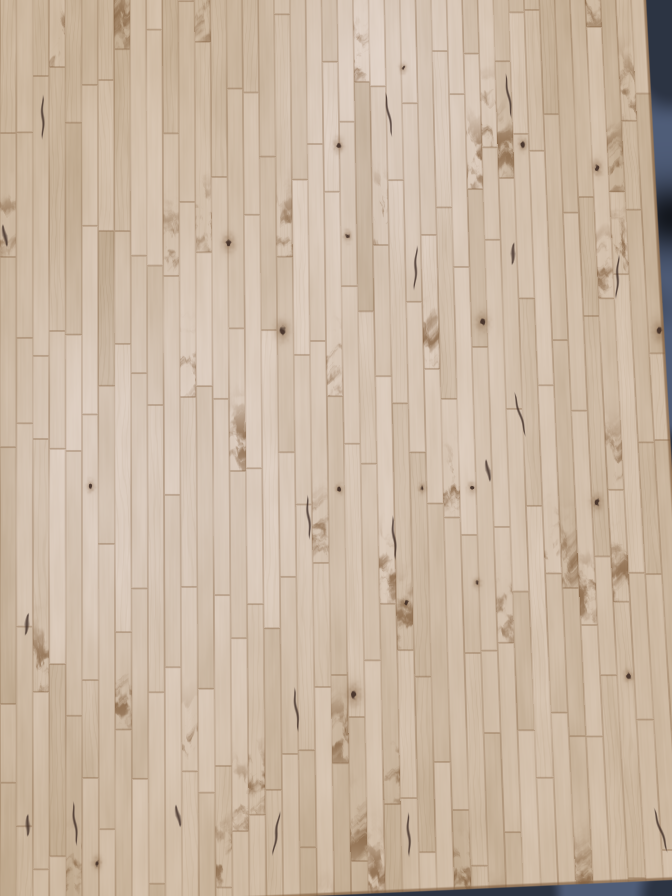
A Shadertoy shader for this texture:

```glsl
// Pale maple butcher-block table top: narrow staves, grain, knots, and a dark floor past its edge.

const float STAVES = 41.0;
const float BOARD_LENGTH = 0.28;
const vec3 TAN = vec3(0.73, 0.65, 0.56);
const vec3 MAPLE = vec3(0.81, 0.74, 0.67);
const vec3 CREAM = vec3(0.87, 0.81, 0.76);
const vec3 BROWN = vec3(0.50, 0.36, 0.23);
const vec3 KNOT = vec3(0.20, 0.13, 0.11);
const vec3 FLOOR_BLUE = vec3(0.23, 0.27, 0.35);

float hash(vec2 p) {
    vec3 q = fract(vec3(p.xyx) * vec3(0.1031, 0.1030, 0.0973));
    q += dot(q, q.yzx + 33.33);
    return fract((q.x + q.y) * q.z);
}

float noise(vec2 p) {
    vec2 i = floor(p), f = fract(p);
    f = f * f * (3.0 - 2.0 * f);
    return mix(mix(hash(i), hash(i + vec2(1, 0)), f.x),
               mix(hash(i + vec2(0, 1)), hash(i + vec2(1, 1)), f.x), f.y);
}

float fbm(vec2 p) {
    float sum = 0.0, amp = 0.5;
    for (int i = 0; i < 4; i++) {
        sum += amp * noise(p);
        p = p * 2.03 + 17.0;
        amp *= 0.5;
    }
    return sum;
}

float glow(vec2 p, vec2 centre, vec2 radius) {
    vec2 d = (p - centre) / radius;
    return exp(-dot(d, d));
}

// Tone 0 is tan, 1 is maple, 2 is cream
vec3 woodColor(float tone) {
    return tone < 1.0 ? mix(TAN, MAPLE, max(tone, -0.7)) : mix(MAPLE, CREAM, min(tone - 1.0, 1.7));
}

float jointAt(float column, float index) {
    return index + 0.65 * hash(vec2(column, index) + 31.0);
}

// Returns board index, distance above its lower end and below its upper end
vec3 boardSpan(float column, float y) {
    float t = y / BOARD_LENGTH + 20.0 + 9.0 * hash(vec2(column, 5.0));
    float index = floor(t);
    if (t < jointAt(column, index)) index -= 1.0;
    return vec3(index, (t - jointAt(column, index)) * BOARD_LENGTH,
                (jointAt(column, index + 1.0) - t) * BOARD_LENGTH);
}

// One random mark per cell: offset from its centre, a random value, and presence
vec4 scatter(vec2 p, vec2 cell, float seed, float chance) {
    vec2 id = floor(p / cell) + seed;
    vec2 centre = 0.3 + 0.4 * vec2(hash(id + 3.1), hash(id + 8.7));
    return vec4((fract(p / cell) - centre) * cell, hash(id + 14.3), step(hash(id + 21.9), chance));
}

float crack(vec4 mark, float halfLength, float width, float px) {
    float slant = (mark.z - 0.5) * 0.5;
    float along = clamp(1.0 - abs(mark.y) / halfLength, 0.0, 1.0);
    float across = abs(mark.x - slant * mark.y + 0.001 * sin(mark.y * 160.0));
    return mark.w * (1.0 - smoothstep(0.0, width * along + px, across)) * smoothstep(0.0, 0.3, along);
}

vec3 tableTop(vec2 p, vec2 wood, float px) {
    float lane = wood.x * STAVES;
    float column = floor(lane);
    vec3 span = boardSpan(column, wood.y);
    vec2 id = vec2(column, span.x);
    float r = hash(id), accent = hash(id + 57.0);

    // Lamp reflections and tone of each board
    float light = 1.0 * glow(p, vec2(0.20, 0.62), vec2(0.27, 0.38))
                + 1.0 * glow(p, vec2(0.57, 1.22), vec2(0.17, 0.30))
                + 0.55 * glow(p, vec2(0.68, 0.65), vec2(0.35, 0.55));
    float tone = 0.72 + light + (r - 0.5) * 0.85 - 0.75 * smoothstep(0.86, 1.0, accent);

    // Fine fibres, soft clouds, and arched growth rings in some boards
    vec2 g = wood + vec2(r * 7.0, r * 31.0);
    float cloud = fbm(g * vec2(45.0, 11.0));
    tone += (noise(g * vec2(420.0, 14.0)) - 0.5) * 0.22 + (cloud - 0.47) * 0.75;
    float rings = sin(g.x * 900.0 + 26.0 * fbm(g * vec2(22.0, 5.0)));
    tone -= 0.22 * smoothstep(0.3, 1.0, rings) * step(0.72, hash(id + 71.0));
    vec3 color = woodColor(tone);
    color -= vec3(0.0, 0.012, 0.035) * (1.0 - min(light, 1.0));

    // Brown figured patches near board ends
    float figured = step(0.80, hash(id + 93.0));
    float patchArea = exp(-pow((span.y - 0.04) / 0.05, 2.0));
    float curl = fbm(g * vec2(55.0, 50.0) + 2.0 * cloud);
    color = mix(color, BROWN, 0.75 * figured * patchArea * smoothstep(0.40, 0.72, curl));

    // Glue lines and butt joints
    float side = min(fract(lane), 1.0 - fract(lane)) / STAVES;
    float end = min(span.y, span.z);
    float seam = 1.0 - smoothstep(0.0004, 0.0008 + px, side);
    float butt = 1.0 - smoothstep(0.0004, 0.0008 + px, end);
    float seamStrength = 0.10 + 0.28 * noise(vec2(floor(lane + 0.5) * 3.7, wood.y * 7.0));
    color = mix(color, BROWN, max(seam * seamStrength, butt * 0.35));

    // Small knots with stained halos, then dark bark cracks
    vec4 knot = scatter(wood, vec2(0.095, 0.13), 11.0, 0.24);
    float size = mix(0.0018, 0.0045, knot.z * knot.z);
    float d = length(knot.xy * vec2(1.0, 0.7)) + 0.003 * (noise(wood * 260.0) - 0.5);
    color = mix(color, BROWN, 0.45 * knot.w * exp(-d * d / (size * size * 7.0)));
    color = mix(color, KNOT, 0.8 * knot.w * (1.0 - smoothstep(size * 0.5, size + px, d)));
    float cracks = max(crack(scatter(wood, vec2(0.17, 0.21), 40.0, 0.30), 0.035, 0.002, px),
                       crack(scatter(wood + 0.07, vec2(0.23, 0.29), 77.0, 0.3), 0.018, 0.004, px));
    return mix(color, KNOT, 0.75 * cracks);
}

vec3 floorBeyond(vec2 p) {
    float shade = 0.75 + 0.6 * smoothstep(0.35, 0.65, noise(p * vec2(9.0, 8.0) + 4.0));
    float shadow = glow(p, vec2(1.0, 1.01), vec2(0.06, 0.05));
    return FLOOR_BLUE * shade * (1.0 - 0.75 * shadow);
}

void mainImage(out vec4 fragColor, in vec2 fragCoord) {
    vec2 p = fragCoord / iResolution.x;
    float px = 1.0 / iResolution.x;

    // Staves lean outward toward the right, as seen by a tilted viewer
    vec2 wood = vec2(p.x + 0.06 * p.x * p.x * (p.y - 0.64), p.y);
    float inside = min(1.0 - wood.x, p.y - 0.045 * (p.x - 0.47));
    vec3 color = tableTop(p, wood, px);
    color = mix(color, BROWN, 0.65 * (1.0 - smoothstep(0.002, 0.006, inside)));
    color = mix(floorBeyond(p), color, smoothstep(-px, px, inside));
    fragColor = vec4(color, 1.0);
}
```
